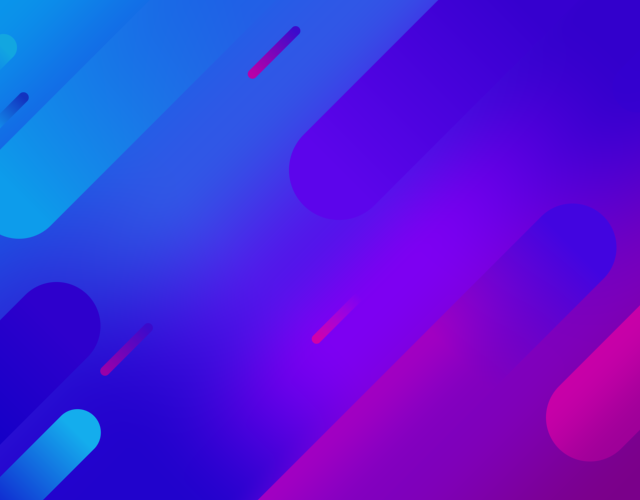
Give the GLSL for this background, as a Shadertoy shader.

```glsl
// Diagonal rounded bars with soft gradients over a cyan-to-violet backdrop.
#define AXIS vec2(0.70711)
#define ACCENT_LENGTH 0.122
#define ACCENT_RADIUS 0.0095
#define BAR_RADIUS 0.088
#define CYAN vec3(0.04, 0.58, 0.92)
#define AZURE vec3(0.08, 0.40, 0.90)
#define PERIWINKLE vec3(0.19, 0.34, 0.90)
#define INDIGO vec3(0.33, 0.08, 0.92)
#define VIOLET vec3(0.49, 0.00, 0.95)
#define PLUM vec3(0.50, 0.00, 0.74)
#define WINE vec3(0.48, 0.00, 0.54)
#define NAVY vec3(0.13, 0.01, 0.80)

// Colour ramp across the bars, darkened toward both ends of the diagonal
vec3 backdrop(float across, float along) {
    vec3 c = mix(CYAN, AZURE, smoothstep(0.0, 0.4, across));
    c = mix(c, PERIWINKLE, smoothstep(0.3, 0.75, across));
    c = mix(c, INDIGO, smoothstep(0.7, 1.15, across));
    c = mix(c, VIOLET, smoothstep(1.1, 1.35, across));
    c = mix(c, PLUM, smoothstep(1.35, 1.8, across));
    c = mix(c, WINE, smoothstep(1.75, 2.25, across));

    float lowerShade = smoothstep(0.0, 0.65, -along)
                     * smoothstep(0.1, 1.2, across)
                     * (1.0 - smoothstep(1.45, 1.65, across));
    float upperShade = smoothstep(0.3, 1.15, along)
                     * smoothstep(0.8, 1.2, across)
                     * (1.0 - smoothstep(1.4, 2.0, across));
    c = mix(c, NAVY, lowerShade);
    return mix(c, vec3(0.20, 0.0, 0.80), upperShade);
}

// Blends in a capsule; a negative reach runs down-left from its head.
// Colour and opacity go from head to tail over the fade distance.
void bar(inout vec3 color, vec2 p, vec2 head, float reach, float radius,
         float fade, vec4 headTint, vec4 tailTint) {
    vec2 q = p - head;
    float travel = dot(q, AXIS) * sign(reach);
    vec2 nearest = AXIS * sign(reach) * clamp(travel, 0.0, abs(reach));
    float dist = length(q - nearest) - radius;
    float edge = 0.8 / iResolution.y;
    float mask = 1.0 - smoothstep(-edge, edge, dist);
    vec4 tint = mix(headTint, tailTint, clamp(travel / fade, 0.0, 1.0));
    color = mix(color, tint.rgb, mask * tint.a);
}

void mainImage(out vec4 fragColor, in vec2 fragCoord) {
    vec2 p = fragCoord / iResolution.y;
    float across = p.x + 1.0 - p.y;
    float along = p.x + p.y - 1.0;
    vec3 color = backdrop(across, along);

    // Blue bars at the upper left
    bar(color, p, vec2(0.038, 0.612), 1.0, 0.0895, 0.58,
        vec4(0.05, 0.61, 0.92, 1.0), vec4(0.13, 0.38, 0.90, 0.5));
    bar(color, p, vec2(0.007, 0.905), -0.1, 0.027, 0.06,
        vec4(0.07, 0.65, 0.88, 1.0), vec4(0.07, 0.60, 0.90, 0.0));
    bar(color, p, vec2(0.047, 0.805), -0.12, 0.0105, 0.08,
        vec4(0.07, 0.20, 0.75, 1.0), vec4(0.07, 0.55, 0.92, 1.0));

    // Violet bar at the top and a faint one at the right edge
    bar(color, p, vec2(0.678, 0.66), 0.7, 0.1, 0.5,
        vec4(0.36, 0.02, 0.92, 1.0), vec4(0.21, 0.0, 0.81, 1.0));
    bar(color, p, vec2(1.275, 0.825), 0.3, 0.05, 0.3,
        vec4(0.20, 0.0, 0.82, 0.5), vec4(0.20, 0.0, 0.82, 0.2));

    // Bars at the lower left
    bar(color, p, vec2(0.113, 0.348), -0.4, BAR_RADIUS, 0.25,
        vec4(0.18, 0.0, 0.80, 1.0), vec4(0.08, 0.0, 0.78, 1.0));
    bar(color, p, vec2(0.155, 0.135), -0.3, 0.0467, 0.23,
        vec4(0.08, 0.68, 0.93, 1.0), vec4(0.06, 0.12, 0.81, 1.0));

    // Long bar turning magenta, dissolving along its lower side
    vec4 magenta = mix(vec4(0.63, 0.0, 0.76, 1.0), vec4(0.51, 0.0, 0.74, 0.6),
                       smoothstep(1.52, 1.76, across));
    bar(color, p, vec2(1.145, 0.505), -1.0, BAR_RADIUS, 0.32,
        vec4(0.26, 0.02, 0.88, 1.0), magenta);

    // Pink bar at the lower right
    vec3 pink = mix(vec3(0.78, 0.0, 0.66), vec3(0.62, 0.0, 0.60),
                    smoothstep(1.9, 2.14, across));
    bar(color, p, vec2(1.18, 0.165), 0.4, BAR_RADIUS, 0.4,
        vec4(pink, 1.0), vec4(pink, 1.0));

    // Thin accents: position, red level, tail opacity
    vec4 accents[3] = vec4[3](vec4(0.505, 0.852, 0.72, 1.0),
                              vec4(0.210, 0.258, 0.60, 1.0),
                              vec4(0.633, 0.322, 0.82, 0.0));
    for (int i = 0; i < 3; i++) {
        vec4 a = accents[i];
        vec4 tail = vec4(mix(a.z, 0.23, a.w), 0.04, 0.80, a.w);
        bar(color, p, a.xy, ACCENT_LENGTH, ACCENT_RADIUS, ACCENT_LENGTH,
            vec4(a.z, 0.0, 0.66, 1.0), tail);
    }

    fragColor = vec4(color, 1.0);
}
```
